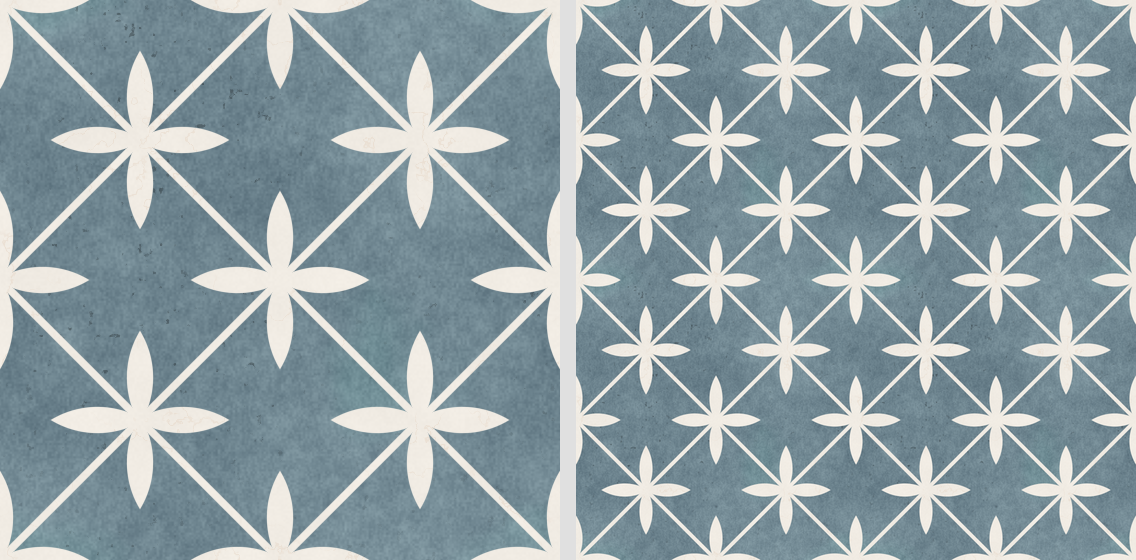
Left, the tile; right, the same tile 2 across and 2 down.
Give the GLSL for this pattern, as a WebGL 2 fragment shader.

```glsl
#version 300 es
precision highp float;
// Cement tile: cream four-petal flowers joined by diagonal lines on worn slate blue.

uniform vec2 u_resolution;
out vec4 fragColor;

const float TAU = 6.2831853;

// Integer hash of a lattice cell, 0 to 1.
float hash(ivec2 cell, int seed) {
    uint h = uint(cell.x) * 1597u + uint(cell.y) * 51749u + uint(seed) * 7919u;
    h = (h ^ (h >> 15)) * 739397u;
    h = (h ^ (h >> 13)) * 912271u;
    h ^= h >> 16;
    return float(h & 65535u) / 65535.0;
}

// Value noise that wraps over the canvas; period is in whole cells.
float noise(vec2 uv, ivec2 period, int seed) {
    vec2 p = uv * vec2(period);
    ivec2 a = ivec2(floor(p)) % period;
    ivec2 b = (a + 1) % period;
    vec2 f = fract(p);
    f = f * f * (3.0 - 2.0 * f);
    return mix(mix(hash(a, seed), hash(ivec2(b.x, a.y), seed), f.x),
               mix(hash(ivec2(a.x, b.y), seed), hash(b, seed), f.x), f.y);
}

float fbm(vec2 uv, int period, int seed) {
    float sum = 0.0, weight = 0.5;
    for (int i = 0; i < 5; i++) {
        sum += weight * noise(uv, ivec2(period), seed + i);
        period *= 2;
        weight *= 0.5;
    }
    return sum / 0.97;
}

// Signed distance to the flowers and lines; one tile is one unit wide.
float motif(vec2 p) {
    // Fold onto the nearest flower, at tile corners and centres.
    vec2 a = abs(fract(p + 0.5) - 0.5);
    if (a.x + a.y > 0.5) a = 0.5 - a;
    float line = abs(a.x - a.y) * 0.7071 - 0.0135;
    // Each petal is the overlap of two discs.
    if (a.y > a.x) a = a.yx;
    float petal = length(vec2(a.x - 0.152, a.y + 0.273)) - 0.32;
    return min(line, petal);
}

// Mottled blue with fine grain, fibres and dark pits.
vec3 wornBlue(vec2 uv) {
    float cloud = fbm(uv, 4, 11) - 0.5;
    float fleck = fbm(uv, 36, 23) - 0.5;
    float grain = noise(uv, ivec2(256), 37) - 0.5;
    float fibre = noise(uv, ivec2(230, 90), 41) - 0.5;
    float drift = cos(TAU * (uv.x - 0.85)) + 0.5 * cos(TAU * (uv.y - 0.95));
    float tone = 0.16 * cloud + 0.09 * fleck + 0.06 * grain + 0.04 * fibre + 0.010 * drift;
    vec3 blue = vec3(0.439, 0.529, 0.570) + tone * vec3(1.0, 1.02, 0.95);
    blue += vec3(-0.012, 0.014, 0.004) * smoothstep(0.53, 0.72, fbm(uv, 3, 53));
    float pitArea = smoothstep(0.42, 0.65, fbm(uv, 5, 61));
    float pits = smoothstep(0.72, 0.84, fbm(uv, 80, 71));
    return blue * (1.0 - 0.28 * pits * (0.3 + 0.7 * pitArea));
}

// Cream with soft patches and faint tan veins.
vec3 wornCream(vec2 uv) {
    float patches = fbm(uv, 14, 83) - 0.5;
    float vein = 1.0 - smoothstep(0.0, 0.025, abs(fbm(uv, 22, 97) - 0.5));
    vein *= smoothstep(0.42, 0.68, fbm(uv, 9, 103));
    vec3 cream = vec3(0.945, 0.925, 0.893) + 0.035 * patches;
    cream += 0.014 * (noise(uv, ivec2(256), 113) - 0.5);
    return mix(cream, vec3(0.90, 0.835, 0.77), 0.5 * vein);
}

void main() {
    vec2 uv = gl_FragCoord.xy / u_resolution;
    // Two tiles across and two down.
    float edge = 1.5 / min(u_resolution.x, u_resolution.y);
    float cover = 1.0 - smoothstep(-edge, edge, motif(uv * 2.0));
    fragColor = vec4(mix(wornBlue(uv), wornCream(uv), cover), 1.0);
}
```
